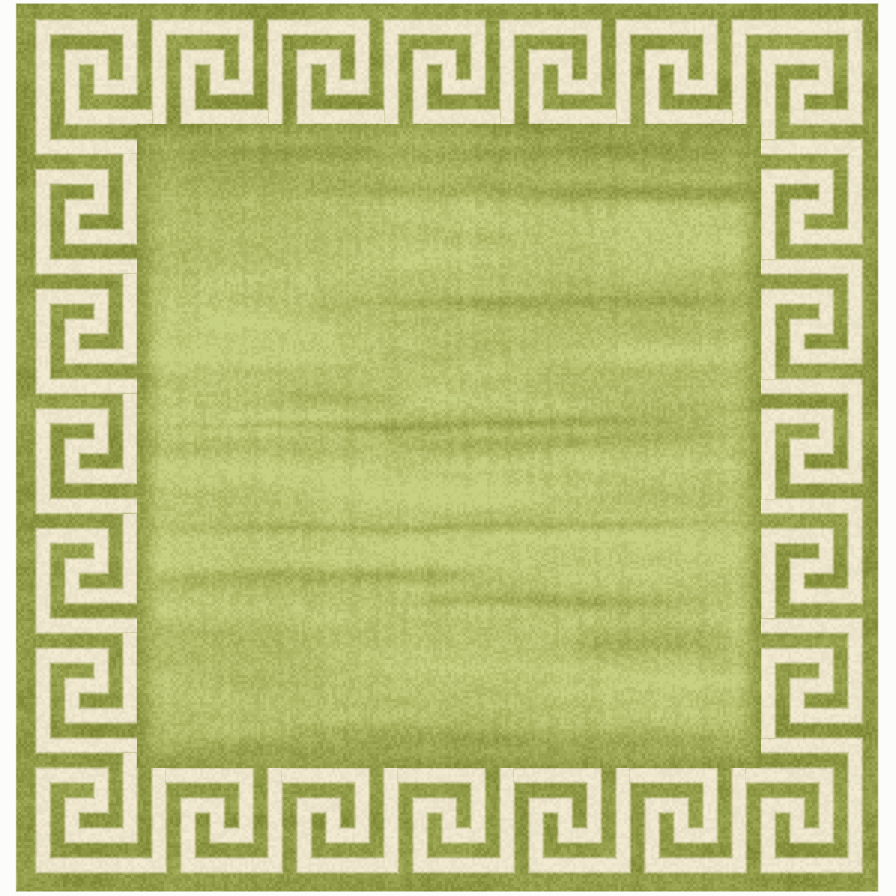
Reproduce this pattern procedurally as a Shadertoy shader.

```glsl
// A woven green rug with a cream Greek-key border and a streaked plain field.

const vec3 BACKDROP = vec3(0.99, 0.99, 0.98);
const vec3 CREAM = vec3(0.93, 0.90, 0.80);
const vec3 DARK_PILE = vec3(0.49, 0.53, 0.20);
const vec3 MID_PILE = vec3(0.64, 0.68, 0.35);
const vec3 LIGHT_PILE = vec3(0.78, 0.82, 0.51);

const vec2 RUG_MIN = vec2(0.018, 0.005);
const vec2 RUG_MAX = vec2(0.980, 0.996);
const vec2 KEY_MIN = vec2(0.040, 0.026);   // outer corners of the key border
const vec2 KEY_MAX = vec2(0.9625, 0.978);
const float CELLS = 57.0;                  // key line widths per side
const float BAND = 7.0;                    // border depth in cells
const float PITCH = 8.0;                   // key repeat in cells
const float BORDER_TONE = 0.24;
const float FIELD_TONE = 0.82;
const float STREAK_DEPTH = 0.30;
const float GRAIN_CELLS = 300.0;

// Worn streaks: centre x, centre y, half length, half thickness
const vec4 STREAKS[11] = vec4[11](
    vec4(0.73, 0.785, 0.18, 0.010), vec4(0.50, 0.832, 0.40, 0.012),
    vec4(0.60, 0.665, 0.26, 0.008), vec4(0.38, 0.560, 0.09, 0.010),
    vec4(0.64, 0.506, 0.22, 0.010), vec4(0.45, 0.529, 0.35, 0.006),
    vec4(0.50, 0.414, 0.36, 0.006), vec4(0.36, 0.360, 0.24, 0.010),
    vec4(0.62, 0.331, 0.20, 0.008), vec4(0.73, 0.288, 0.12, 0.020),
    vec4(0.50, 0.170, 0.40, 0.018));

float hash(vec2 p) {
    vec3 q = fract(vec3(p.xyx) * 0.1031);
    q += dot(q, q.yzx + 33.33);
    return fract((q.x + q.y) * q.z);
}

float noise(vec2 p) {
    vec2 i = floor(p), f = fract(p);
    f = f * f * (3.0 - 2.0 * f);
    return mix(mix(hash(i), hash(i + vec2(1, 0)), f.x),
               mix(hash(i + vec2(0, 1)), hash(i + vec2(1, 1)), f.x), f.y);
}

// Signed distance to an axis-aligned box with corners lo and hi
float box(vec2 p, vec2 lo, vec2 hi) {
    vec2 d = abs(p - 0.5 * (lo + hi)) - 0.5 * (hi - lo);
    return length(max(d, 0.0)) + min(max(d.x, d.y), 0.0);
}

// One key repeat; x runs along the border, y from the outer edge inward
float keyUnit(vec2 p) {
    float d = box(p, vec2(0, 0), vec2(1, 8));
    d = min(d, box(p, vec2(0, 0), vec2(7, 1)));
    d = min(d, box(p, vec2(6, 0), vec2(7, 5)));
    d = min(d, box(p, vec2(4, 4), vec2(7, 5)));
    d = min(d, box(p, vec2(4, 2), vec2(5, 5)));
    d = min(d, box(p, vec2(2, 2), vec2(5, 3)));
    d = min(d, box(p, vec2(2, 2), vec2(3, 7)));
    d = min(d, box(p, vec2(2, 6), vec2(9, 7)));
    return min(d, box(p, vec2(8, 0), vec2(9, 8)));
}

// Four borders arranged as a pinwheel, folded onto the top one
float keyBorder(vec2 g) {
    for (int side = 0; side < 4; side++) {
        if (g.y < BAND && g.x < CELLS - BAND) {
            g.x -= PITCH * clamp(floor(g.x / PITCH), 0.0, 6.0);
            return keyUnit(g);
        }
        g = vec2(g.y, CELLS - g.x);
    }
    return 1.0;
}

// Brightness of the pile in the open field
float fieldTone(vec2 p) {
    float tone = FIELD_TONE - 0.20 * smoothstep(0.20, 0.37, abs(p.y - 0.5));
    tone += 0.34 * (noise(p * vec2(4.0, 38.0)) - 0.5);
    tone += 0.16 * (noise(p * vec2(11.0, 75.0) + 7.0) - 0.5);
    float wobble = 0.012 * (noise(p * vec2(9.0, 4.0)) - 0.5);
    for (int i = 0; i < 11; i++) {
        vec4 s = STREAKS[i];
        vec2 q = (p + vec2(0.0, wobble) - s.xy) / s.zw;
        tone -= STREAK_DEPTH * exp(-q.y * q.y) * (1.0 - smoothstep(0.4, 1.1, abs(q.x)));
    }
    return tone;
}

vec3 pileColor(float tone) {
    vec3 c = mix(DARK_PILE, MID_PILE, clamp(tone * 2.0, 0.0, 1.0));
    return mix(c, LIGHT_PILE, clamp(tone * 2.0 - 1.0, 0.0, 1.0));
}

void mainImage(out vec4 fragColor, in vec2 fragCoord) {
    vec2 p = fragCoord / iResolution.xy;
    float pixel = 1.0 / min(iResolution.x, iResolution.y);
    vec2 g = (p - KEY_MIN) / (KEY_MAX - KEY_MIN) * CELLS;
    g.y = CELLS - g.y;

    // Pile tone, darker under the border, with fine grain and vertical ribs
    float inset = -box(g, vec2(BAND), vec2(CELLS - BAND));
    float borderTone = BORDER_TONE + 0.25 * (noise(p * vec2(10.0, 60.0)) - 0.5);
    float tone = mix(borderTone, fieldTone(p), smoothstep(-0.3, 1.8, inset));
    float grain = hash(floor(p * GRAIN_CELLS)) - 0.5;
    float rib = noise(vec2(p.x * 150.0, p.y * 6.0)) - 0.5;
    vec3 color = pileColor(tone + 0.30 * grain + 0.12 * rib);

    // Cream key with soft woven edges
    float soft = max(0.14, pixel * CELLS * 0.8);
    float key = 1.0 - smoothstep(-soft, soft, keyBorder(g));
    color = mix(color, CREAM + 0.05 * grain, key);

    // Rug outline
    float rug = 1.0 - smoothstep(-pixel, pixel, box(p, RUG_MIN, RUG_MAX));
    fragColor = vec4(mix(BACKDROP, color, rug), 1.0);
}
```
